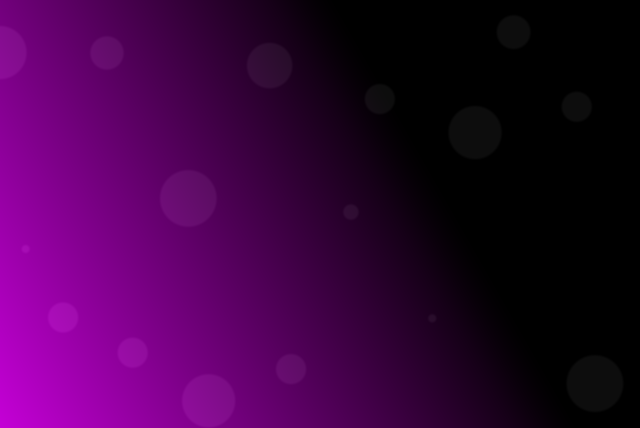
A WebGL 2 fragment shader for this background:

```glsl
#version 300 es
precision highp float;

uniform vec2 u_resolution;
out vec4 fragColor;

// Slanted fade from the bright lower left corner to black
vec3 violetFade(vec2 p) {
    float light = max(1.0 - (p.x + 0.57 * p.y) / 1.35, 0.0);
    light *= smoothstep(-0.12, 0.12, light);
    return vec3(0.77, 0.0, 0.84) * light;
}

// Two drifting rows of discs: xy is the centre, z the radius
vec3 lowRowDisc(float k) {
    float x = 0.14 * k + 0.0075 * k * k;
    float y = 0.42 + 0.4 * cos(0.9 * (k - 6.2)) + 0.16 * cos(2.45 * (k - 5.0));
    return vec3(x, y, 0.044 + 0.018 * cos(2.094 * k));
}

vec3 highRowDisc(float k) {
    float x = 0.06 + 0.19 * k;
    float y = 0.58 + 0.33 * cos(2.45 * (k - 6.05))
            + 0.17 * cos(1.9 * (k - 2.4)) + 0.13 * cos(0.65 * (k - 1.5));
    return vec3(x, y, 0.037 + 0.03 * cos(1.26 * (k - 2.2)));
}

float discMask(vec2 p, vec3 disc) {
    float soft = max(0.004, 1.0 / u_resolution.y);
    return 1.0 - smoothstep(-soft, soft, length(p - disc.xy) - disc.z);
}

void main() {
    vec2 p = gl_FragCoord.xy / u_resolution.y;
    vec3 color = violetFade(p);

    // Faint grey bokeh
    float bokeh = 0.0;
    for (int i = 0; i < 8; i++) {
        float k = float(i);
        bokeh = max(bokeh, discMask(p, lowRowDisc(k)));
        bokeh = max(bokeh, discMask(p, highRowDisc(k)));
    }
    color += vec3(0.05) * bokeh;

    fragColor = vec4(color, 1.0);
}
```
